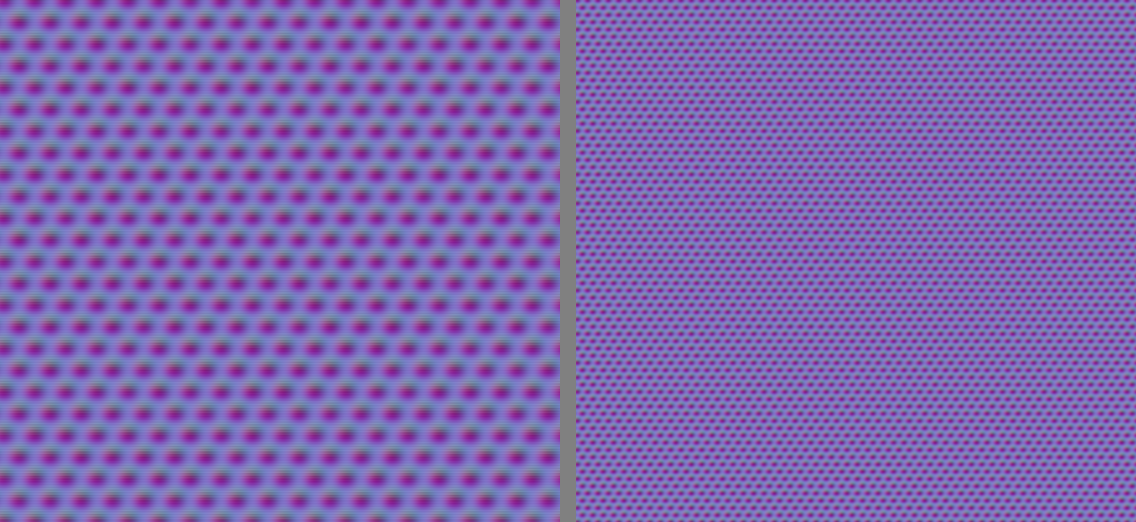
Left, the tile; right, the same tile 3 across and 3 down.
Reproduce this texture map procedurally as a WebGL 2 fragment shader.

```glsl
#version 300 es
precision highp float;

uniform vec2 u_resolution;
out vec4 outColor;

const float TAU = 6.2831853;
const vec2 REPEATS = vec2(18.0, 24.0);      // dimples across, rows down
const vec2 CORE = vec2(0.11, 0.9);          // dimple centre within its cell
const float LINES_PER_ROW = 8.0;
const vec3 FLAT_COLOR = vec3(0.495, 0.52, 0.875);

float hash(vec2 cell) {
    return fract(sin(dot(cell, vec2(127.1, 311.7))) * 43758.5453);
}

// Sum of soft spots on a staggered lattice; cell ids wrap at the canvas edges
float softSpots(vec2 p, vec2 offset, vec2 spread, float variation) {
    vec2 q = p - CORE - offset;
    float row = floor(q.y + 0.5);
    float sum = 0.0;
    for (int j = -1; j <= 1; j++) {
        float y = row + float(j);
        float stagger = 0.5 * (1.0 - mod(y, 2.0));
        float column = floor(q.x - stagger + 0.5);
        for (int i = -1; i <= 1; i++) {
            float x = column + float(i);
            vec2 d = (q - vec2(x + stagger, y)) / spread;
            float strength = 1.0 + variation * (hash(mod(vec2(x, y), REPEATS)) - 0.5);
            sum += strength * exp(-0.5 * dot(d, d));
        }
    }
    return sum;
}

// Fine horizontal lines, faded out when too small to resolve
float scanLines(float y, float count) {
    float phase = y * count;
    float fade = 1.0 - smoothstep(0.45, 0.7, fwidth(phase));
    return fade * sin(TAU * phase);
}

vec3 dimpledNormal(vec2 p, float variation) {
    // Depth of the dimple and the shade toward its upper rim
    float core = softSpots(p, vec2(0.0), vec2(0.24, 0.235), variation);
    float shade = softSpots(p, vec2(0.02, 0.17), vec2(0.25, 0.29), variation);

    // Rims that tilt left, right and up
    float leftRim = softSpots(p, vec2(-0.2, 0.2), vec2(0.17, 0.25), variation);
    float rightRim = softSpots(p, vec2(0.2, 0.28), vec2(0.18, 0.25), variation);
    float topRim = softSpots(p, vec2(0.04, 0.58), vec2(0.27, 0.22), variation);

    vec3 color = FLAT_COLOR;
    color.r += 0.1 * leftRim - 0.11 * rightRim + 0.02 * core;
    color.g += 0.06 * topRim - 0.4 * core;
    color.b -= 0.37 * shade + 0.04 * topRim;

    // Line wear, strongest on the upper rim
    float wear = 0.006 + 0.03 * softSpots(p, vec2(0.0, 0.38), vec2(0.28, 0.25), variation);
    return color + wear * scanLines(p.y, LINES_PER_ROW) * vec3(0.7, 1.0, 0.8);
}

void main() {
    vec2 uv = gl_FragCoord.xy / u_resolution;
    vec3 color = dimpledNormal(uv * REPEATS, 0.06);
    outColor = vec4(clamp(color, 0.0, 1.0), 1.0);
}
```
